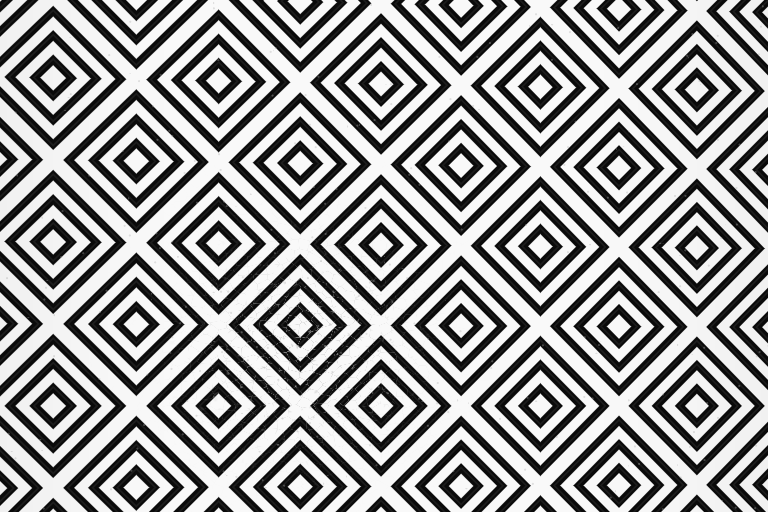
Give the GLSL for this pattern, as a Shadertoy shader.

```glsl
// Black concentric diamonds, three rings each, on a white panel seen slightly askew.
// The plane is rotated 45 degrees into square cells; rings come from a Chebyshev
// distance, and cellular noise adds faint scuffs and specks.

vec2 hash2(vec2 p) {
    vec3 q = fract(p.xyx * vec3(0.1031, 0.1030, 0.0973));
    q += dot(q, q.yzx + 33.33);
    return fract((q.xx + q.yz) * q.zy);
}

// Distances to the nearest and second nearest feature points.
vec2 cellular(vec2 p) {
    vec2 cell = floor(p), nearest = vec2(8.0);
    for (int y = -1; y <= 1; y++)
    for (int x = -1; x <= 1; x++) {
        vec2 id = cell + vec2(x, y);
        float d = length(id + hash2(id) - p);
        nearest = d < nearest.x ? vec2(d, nearest.x) : vec2(nearest.x, min(nearest.y, d));
    }
    return nearest;
}

// Lattice coordinates of the panel, receding gently to the right.
vec2 latticeCoords(vec2 p) {
    p += vec2(0.0058, 0.2928);
    float u = p.x / (0.3142 - 0.0093 * p.x);
    return vec2(u, p.y * (1.0 + 0.0093 * u) / 0.3144);
}

void mainImage(out vec4 fragColor, in vec2 fragCoord) {
    vec2 p = (fragCoord - 0.5 * iResolution.xy) / iResolution.y;
    vec2 uv = latticeCoords(p);
    float pixel = 4.5 / iResolution.y;

    // Distance from the centre of the diamond cell.
    vec2 diagonal = vec2(uv.x + uv.y, uv.x - uv.y);
    vec2 local = abs(diagonal - round(diagonal));
    float d = max(local.x, local.y);

    // Signed offset from the middle of the closest of three rings.
    float ring = clamp(round((d - 0.110) / 0.1485), 0.0, 2.0);
    float offset = d - 0.110 - 0.1485 * ring;
    float ink = 1.0 - smoothstep(-0.7 * pixel, 0.7 * pixel, abs(offset) - 0.0325);

    // Paint tones: a faint raised ridge along each line, slight shading at the sides.
    float ridge = 1.0 - smoothstep(0.002, 0.013, abs(offset - 0.005));
    float black = 0.04 + 0.07 * ridge;
    float white = 0.975 - 0.03 * smoothstep(0.4, 0.8, abs(p.x));

    // Scuffs gather in one patch left of centre; specks are sparse everywhere.
    vec2 toPatch = (p - vec2(-0.16, -0.18)) / vec2(0.18, 0.17);
    float patchMask = exp(-dot(toPatch, toPatch));
    vec2 cracks = cellular(p * vec2(48.0, 62.0));
    float scratch = 1.0 - smoothstep(0.0, 0.09, cracks.y - cracks.x);
    scratch *= patchMask * smoothstep(0.35, 0.6, cracks.x);
    vec2 dustCoords = p * 42.0;
    float rarity = step(0.93 - 0.2 * patchMask, hash2(floor(dustCoords) + 71.0).x);
    float speck = rarity * (1.0 - smoothstep(0.04, 0.13, cellular(dustCoords).x));

    black += 0.4 * scratch + 0.22 * speck;
    white -= 0.12 * scratch + 0.10 * speck;

    fragColor = vec4(vec3(mix(white, black, ink)), 1.0);
}
```
